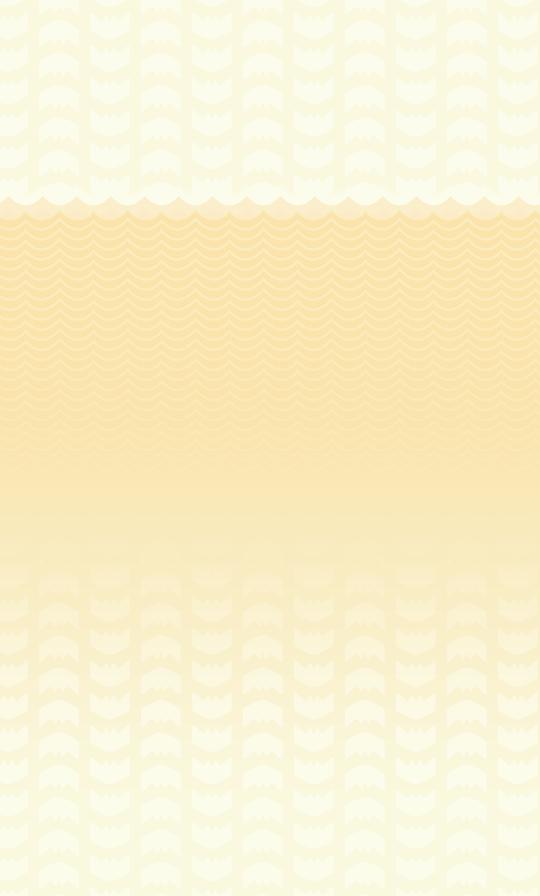
This background is drawn by a Shadertoy shader. Its source:

```glsl
// Cream leaf-stripe wallpaper with a scalloped hem over a honey gradient of fine waves.

// All lengths are in design units: the canvas is GRID units high, y runs downward.
const float GRID = 768.0;

const float COLUMN_PITCH = 43.7;   // spacing of leaf columns
const float COLUMN_START = 50.5;   // centre of the first upward column
const float LEAF_PITCH = 27.75;    // vertical spacing of leaves
const float LEAF_HALF_WIDTH = 17.0;
const float UP_APEX = 128.0;       // tip position in upward columns
const float DOWN_APEX = 145.0;     // tip position in downward columns

const float SCALLOP_WIDTH = 29.13;
const float SCALLOP_DEPTH = 8.0;
const float HEM_CUSP_X = 7.5;
const float WAVE_CUSP_X = 22.0;
const float HEM_Y = 168.0;         // cusp height of the cream hem
const float TRIM_Y = 180.0;        // cusp height of the pale trim
const float WAVE_PITCH = 8.6;
const float WAVE_HALF_THICKNESS = 0.9;

const vec3 CREAM = vec3(0.980, 0.972, 0.870);
const vec3 LEAF = vec3(0.990, 0.990, 0.926);
const vec3 HONEY = vec3(0.980, 0.894, 0.676);
const vec3 SAND = vec3(0.977, 0.925, 0.760);
const vec3 TRIM = vec3(0.984, 0.925, 0.780);
const vec3 WAVE = vec3(0.986, 0.930, 0.755);

// Soft coverage of the region where d is negative
float cover(float d, float pixel) {
    return clamp(0.5 - d / pixel, 0.0, 1.0);
}

// Hanging arc: 0 at the cusps, SCALLOP_DEPTH at the middle
float scallop(float x, float cuspX) {
    float t = 2.0 * fract((x - cuspX) / SCALLOP_WIDTH) - 1.0;
    return SCALLOP_DEPTH * (1.0 - t * t);
}

// Paired leaf with a pointed end and a notched end; neighbouring columns are flipped
float leaves(vec2 p, float pixel) {
    float column = floor((p.x - COLUMN_START) / COLUMN_PITCH + 0.5);
    float x = abs(p.x - COLUMN_START - column * COLUMN_PITCH);
    bool upward = mod(column, 2.0) < 0.5;
    float fromApex = upward ? p.y - UP_APEX : DOWN_APEX - p.y;
    float y = mod(fromApex, LEAF_PITCH);

    float s = x / LEAF_HALF_WIDTH;
    float pointedEdge = 8.0 * pow(s, 1.4);
    float notchedEdge = 16.0 + 7.0 * smoothstep(0.35, 1.0, s);
    notchedEdge += 4.5 * smoothstep(0.0, 0.16, s) * (1.0 - smoothstep(0.16, 0.45, s));
    float d = max(pointedEdge - y, y - notchedEdge) * 0.8;
    return cover(max(d, x - LEAF_HALF_WIDTH), pixel);
}

// Stacked scallop lines, with every second cusp raised a little
float waves(vec2 p, float pixel) {
    float t = 2.0 * fract((p.x - WAVE_CUSP_X) / SCALLOP_WIDTH) - 1.0;
    float lift = cos(3.14159 * (p.x - WAVE_CUSP_X - SCALLOP_WIDTH) / SCALLOP_WIDTH);
    float y = p.y - TRIM_Y - scallop(p.x, WAVE_CUSP_X) + 0.8 * lift;
    float slope = 4.0 * SCALLOP_DEPTH * t / SCALLOP_WIDTH;
    float d = abs(mod(y + 0.5 * WAVE_PITCH, WAVE_PITCH) - 0.5 * WAVE_PITCH);
    return cover(d / sqrt(1.0 + slope * slope) - WAVE_HALF_THICKNESS, pixel);
}

void mainImage(out vec4 fragColor, in vec2 fragCoord) {
    float pixel = GRID / iResolution.y;
    vec2 p = vec2(fragCoord.x, iResolution.y - fragCoord.y) * pixel;
    float leafMask = leaves(p, pixel);

    // Honey field fading down to cream
    vec3 color = mix(HONEY, SAND, smoothstep(340.0, 510.0, p.y));
    color = mix(color, CREAM, smoothstep(470.0, 700.0, p.y));

    // Wave lines fade out as the lower leaves fade in
    float waveFade = 1.0 - smoothstep(200.0, 490.0, p.y);
    color = mix(color, WAVE, waves(p, pixel) * waveFade);
    color = mix(color, LEAF, leafMask * 0.9 * smoothstep(430.0, 690.0, p.y));

    // Pale trim with a faint crossing scallop
    float hemArc = scallop(p.x, HEM_CUSP_X);
    float crossing = cover(p.y - TRIM_Y + 2.0 - hemArc, pixel);
    vec3 trim = mix(TRIM, CREAM, 0.2 * crossing);
    float trimEdge = p.y - TRIM_Y - scallop(p.x, WAVE_CUSP_X);
    color = mix(color, trim, cover(trimEdge * 0.8, pixel));

    // Cream leaf panel ending in the scalloped hem
    float hemEdge = p.y - HEM_Y - hemArc;
    float hemLight = smoothstep(-14.0, -4.0, hemEdge);
    vec3 panel = mix(CREAM, LEAF, max(leafMask, hemLight));
    color = mix(color, panel, cover(hemEdge * 0.8, pixel));

    fragColor = vec4(color, 1.0);
}
```
